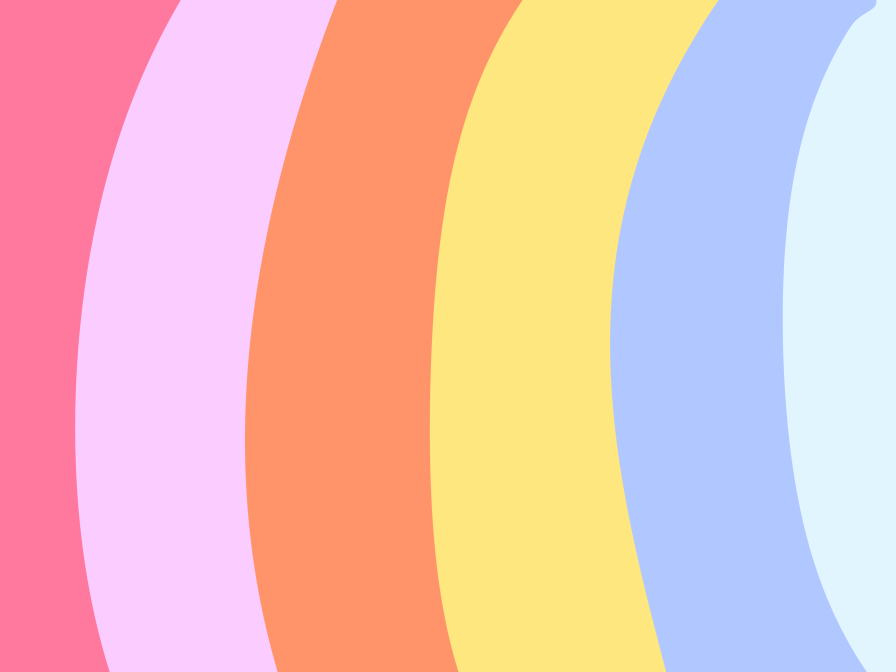
Write a WebGL 1 fragment shader that draws this background.

```glsl
precision highp float;
// Six flat pastel bands, split by five tall edges that bow to the left.
// Each edge is a quartic in height, set by where it crosses five evenly
// spaced levels; the bands are painted over one another from left to right.

uniform vec2 u_resolution;

// Quartic through the value "top" and the four "lower" ones, t = 0..4 downwards
float bowedEdge(float t, float top, vec4 lower) {
  vec4 d1 = lower - vec4(top, lower.xyz);
  vec3 d2 = d1.yzw - d1.xyz;
  vec2 d3 = d2.yz - d2.xy;
  float d4 = d3.y - d3.x;
  // Newton's forward differences, nested
  return top + t * (d1.x + (t - 1.0) / 2.0 * (d2.x
       + (t - 2.0) / 3.0 * (d3.x + (t - 3.0) / 4.0 * d4)));
}

// Lays a band over everything to the right of the edge
vec3 paintBand(vec3 below, vec3 band, float x, float edge) {
  float halfPixel = 0.7 / u_resolution.x;
  return mix(below, band, smoothstep(-halfPixel, halfPixel, x - edge));
}

void main() {
  vec2 uv = gl_FragCoord.xy / u_resolution;
  float depth = 1.0 - uv.y;
  float t = 4.0 * depth;

  vec3 pink = vec3(1.0, 0.47, 0.615);
  vec3 lilac = vec3(0.98, 0.80, 1.0);
  vec3 orange = vec3(1.0, 0.58, 0.42);
  vec3 yellow = vec3(1.0, 0.906, 0.50);
  vec3 blue = vec3(0.69, 0.78, 1.0);
  vec3 paleSky = vec3(0.882, 0.961, 1.0);

  vec3 color = pink;
  color = paintBand(color, lilac, uv.x,
    bowedEdge(t, 0.2018, vec4(0.1224, 0.0885, 0.0872, 0.1224)));
  color = paintBand(color, orange, uv.x,
    bowedEdge(t, 0.3763, vec4(0.3151, 0.2799, 0.2760, 0.3099)));
  color = paintBand(color, yellow, uv.x,
    bowedEdge(t, 0.5833, vec4(0.5052, 0.4824, 0.4818, 0.5117)));
  color = paintBand(color, blue, uv.x,
    bowedEdge(t, 0.8021, vec4(0.7096, 0.6810, 0.6992, 0.7435)));

  // The last edge ends in a small rounded bulge at the top
  float bulge = 0.0115 * exp(-pow(abs(depth - 0.009) / 0.0145, 2.0));
  color = paintBand(color, paleSky, uv.x, bulge +
    bowedEdge(t, 0.9701, vec4(0.8880, 0.8737, 0.8919, 0.9674)));

  gl_FragColor = vec4(color, 1.0);
}
```
